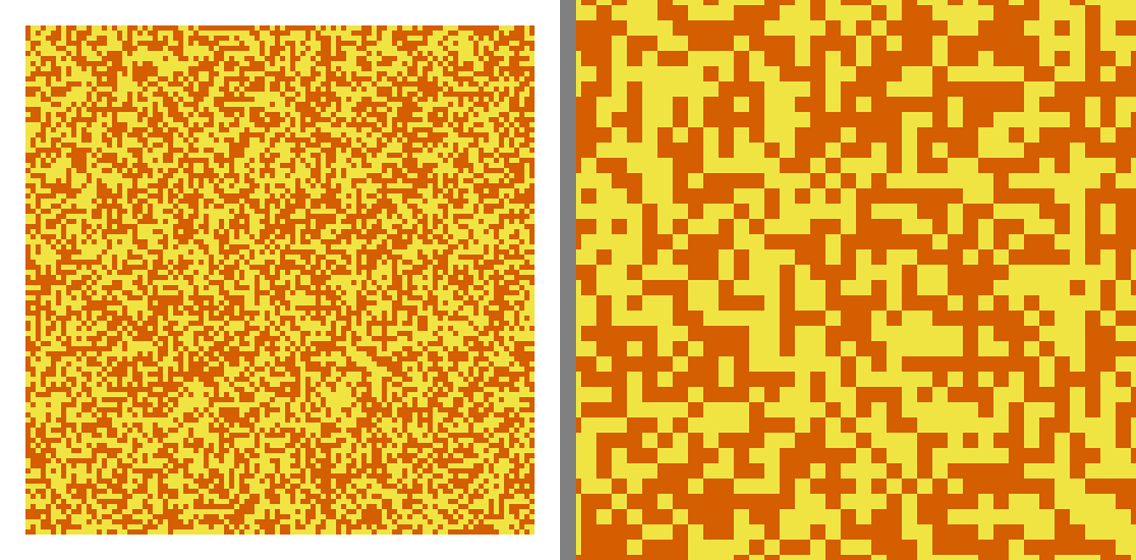
Left, the full canvas; right, a detail of the centre.
Reproduce this texture procedurally as a WebGL 2 fragment shader.

```glsl
#version 300 es
precision highp float;
precision highp int;

uniform vec2 u_resolution;
out vec4 fragColor;

// Integer hash of a grid cell, returned in 0..1
float hash(ivec2 cell) {
    uvec2 q = uvec2(cell + 64) * uvec2(1597334673u, 3812015801u);
    uint h = q.x ^ q.y;
    h = (h ^ (h >> 16)) * 2146121005u;
    h = (h ^ (h >> 15)) * 2221713035u;
    h ^= h >> 16;
    return float(h >> 8) / 16777216.0;
}

// White border around a board of 100 by 100 two-coloured cells
vec3 cellColor(ivec2 cell) {
    if (any(lessThan(cell, ivec2(0))) || any(greaterThan(cell, ivec2(99)))) {
        return vec3(1.0);
    }
    vec3 orange = vec3(0.835, 0.369, 0.0);
    vec3 yellow = vec3(0.941, 0.894, 0.259);
    return hash(cell) < 0.5 ? orange : yellow;
}

// Antialiased step with a slight overshoot; d is in pixels
vec2 crispStep(vec2 d) {
    vec2 t = (abs(d) - 1.0) / 0.7;
    vec2 overshoot = 0.08 * sign(d) * max(1.0 - t * t, 0.0);
    return clamp(0.9 * d + 0.5, 0.0, 1.0) + overshoot;
}

void main() {
    // Cell units: the shorter side spans 110 cells, 5 of them border on each side
    float cellPixels = min(u_resolution.x, u_resolution.y) / 110.0;
    vec2 p = (gl_FragCoord.xy - 0.5 * u_resolution) / cellPixels + 50.0;
    ivec2 home = ivec2(floor(p));

    // Blend the surrounding cells by their filtered coverage
    vec3 color = vec3(0.0);
    float total = 0.0;
    for (int y = -1; y <= 1; y++) {
        for (int x = -1; x <= 1; x++) {
            ivec2 cell = home + ivec2(x, y);
            vec2 d = p - vec2(cell);
            vec2 cover = crispStep(d * cellPixels) - crispStep((d - 1.0) * cellPixels);
            float weight = cover.x * cover.y;
            color += weight * cellColor(cell);
            total += weight;
        }
    }
    fragColor = vec4(clamp(color / total, 0.0, 1.0), 1.0);
}
```
